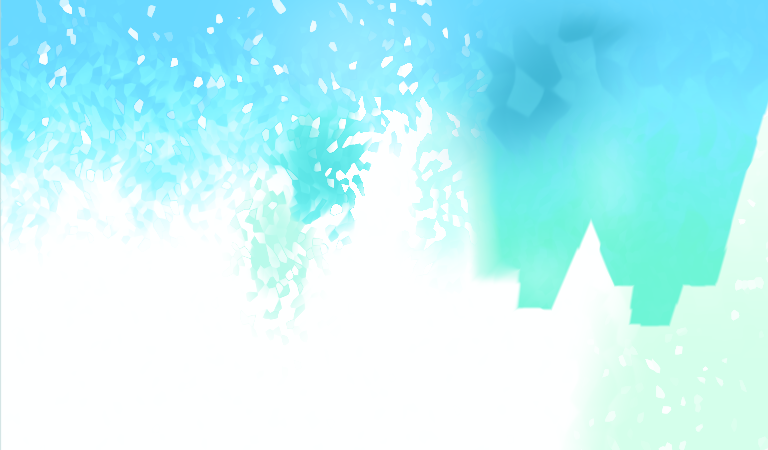
Reproduce this background procedurally as a Shadertoy shader.

```glsl
const vec3 WHITE = vec3(0.995, 1.0, 1.0);
const vec3 SKY = vec3(0.41, 0.85, 1.0);
const vec3 AQUA = vec3(0.50, 0.96, 1.0);
const vec3 PALE_SKY = vec3(0.68, 0.95, 1.0);
const vec3 PALE_AQUA = vec3(0.78, 1.0, 0.98);
const vec3 TURQUOISE = vec3(0.44, 0.95, 0.92);
const vec3 MINT = vec3(0.43, 0.96, 0.84);
const vec3 PALE_MINT = vec3(0.83, 1.0, 0.92);
const vec3 TEAL = vec3(0.33, 0.88, 0.89);
const vec3 DEEP = vec3(0.22, 0.69, 0.81);
const vec3 BORDER = vec3(0.72, 0.83, 0.83);

const vec2 FINE_SCALE = vec2(62.0, 46.0);
const vec2 COARSE_SCALE = vec2(21.0, 13.0);
const float CELL_SHARPNESS = 22.0;
const float EDGE_WOBBLE = 0.010;
const float EDGE_SOFTNESS = 0.004;

vec3 hash3(vec2 cell) {
    vec3 q = fract(vec3(cell.xyx) * vec3(0.1031, 0.1030, 0.0973));
    q += dot(q, q.yxz + 33.33);
    return fract((q.xxy + q.yzz) * q.zyx);
}

// Cellular noise with softened borders, about -0.5 to 0.5
float mottle(vec2 p) {
    vec2 cell = floor(p);
    float total = 0.0, weights = 0.0;
    for (int j = -1; j <= 1; j++)
    for (int i = -1; i <= 1; i++) {
        vec2 id = cell + vec2(i, j);
        vec3 h = hash3(id);
        float w = exp(-CELL_SHARPNESS * length(id + h.xy - p));
        total += w * h.z;
        weights += w;
    }
    return total / max(weights, 1e-12) - 0.5;
}

float blob(vec2 p, vec2 centre, vec2 radius) {
    vec2 q = (p - centre) / radius;
    return exp(-dot(q, q));
}

// Tapered brush stroke, open at the top; ends hold x, y and half width
float stroke(vec2 p, vec3 foot, vec3 head) {
    float t = (p.y - foot.y) / (head.y - foot.y);
    vec3 section = mix(foot, head, t);
    return max(abs(p.x - section.x) - section.z, foot.y - p.y);
}

void mainImage(out vec4 fragColor, in vec2 fragCoord) {
    vec2 p = fragCoord / iResolution.y;
    vec2 bend = 0.012 * vec2(sin(p.y * 31.0 + p.x * 9.0), sin(p.x * 27.0 - p.y * 8.0));
    float fine = mottle((p + bend) * FINE_SCALE);
    float coarse = mottle((p + bend) * COARSE_SCALE + 17.0);
    float grain = 0.6 * fine + 0.4 * coarse;

    // Pale mint ground at lower right
    float ground = smoothstep(1.22, 1.39, p.x - 0.25 * p.y + 0.05 * coarse);
    ground *= 1.0 - 0.65 * smoothstep(0.15, 0.78, p.y + 0.06 * coarse);
    vec3 col = mix(WHITE, PALE_MINT, ground);

    // Mottled sky wash, fading downward
    float level = p.y + 0.09 * coarse + 0.15 * fine + 0.02 * sin(p.x * 19.0 + 1.0);
    float span = 1.0 - smoothstep(1.12, 1.28, p.x);
    col = mix(col, AQUA, span * smoothstep(0.48, 0.79, level));
    col = mix(col, SKY, span * smoothstep(0.72, 0.92, level));
    col = mix(col, PALE_SKY, 0.65 * blob(p, vec2(0.79, 0.87), vec2(0.19, 0.17)));

    // Pale veil, teal patch and its tail
    float veil = blob(p, vec2(0.99, 0.59), vec2(0.10, 0.19));
    col = mix(col, PALE_AQUA, 0.85 * smoothstep(0.15, 0.75, veil + 0.3 * grain));
    float tail = blob(p, vec2(0.62, 0.47), vec2(0.075, 0.16));
    col = mix(col, mix(MINT, WHITE, 0.4), 0.8 * smoothstep(0.3, 0.8, tail + 0.8 * fine));
    float patchMask = blob(p, vec2(0.72, 0.63), vec2(0.12, 0.14));
    col = mix(col, mix(TURQUOISE, AQUA, 0.4), smoothstep(0.3, 0.65, patchMask + 0.65 * grain));
    col = mix(col, TEAL, 0.8 * smoothstep(0.45, 1.0, patchMask + 0.5 * grain));

    // White spatter
    float spatter = blob(p, vec2(0.875, 0.595), vec2(0.095, 0.17));
    col = mix(col, WHITE, smoothstep(0.40, 0.56, spatter + 1.1 * fine));

    // Right wash made of overlapping strokes
    vec2 q = p + EDGE_WOBBLE * vec2(coarse, 0.6 * coarse);
    float lip = stroke(q, vec3(1.109, 0.372, 0.065), vec3(1.11, 0.60, 0.078));
    float lipFade = 1.0 - smoothstep(0.60, 0.78, p.y);
    col = mix(col, mix(MINT, WHITE, 0.55), 0.8 * lipFade * (1.0 - smoothstep(-0.025, 0.006, lip)));

    float d = stroke(q, vec3(1.142, 0.402, 0.049), vec3(1.164, 0.778, 0.100));
    d = min(d, stroke(q, vec3(1.186, 0.313, 0.040), vec3(1.253, 0.557, 0.078)));
    d = min(d, stroke(q, vec3(1.479, 0.366, 0.111), vec3(1.455, 0.778, 0.253)));
    d = min(d, stroke(q, vec3(1.443, 0.278, 0.047), vec3(1.467, 0.380, 0.055)));
    float softness = mix(0.045, EDGE_SOFTNESS, smoothstep(1.08, 1.16, p.x));
    float wash = 1.0 - smoothstep(-softness, softness, d);

    float tone = p.y + 0.10 * coarse + 0.05 * fine;
    vec3 washCol = mix(MINT, TURQUOISE, smoothstep(0.38, 0.62, tone));
    washCol = mix(washCol, mix(AQUA, SKY, 0.3), smoothstep(0.58, 0.76, tone));
    washCol = mix(washCol, SKY, smoothstep(0.74, 0.95, tone));
    float thin = blob(p, vec2(1.35, 0.60), vec2(0.07, 0.12))
               + blob(p, vec2(1.20, 0.38), vec2(0.10, 0.07));
    washCol = mix(washCol, PALE_AQUA, clamp(0.4 * thin + 0.12 * grain, 0.0, 0.6));
    col = mix(col, washCol, wash);

    // Deep pigment pool
    float pool = 0.75 * blob(p, vec2(1.23, 0.84), vec2(0.12, 0.13))
               + 0.50 * blob(p, vec2(1.12, 0.74), vec2(0.11, 0.11))
               + 0.40 * blob(p, vec2(1.33, 0.93), vec2(0.10, 0.04));
    col = mix(col, DEEP, clamp(pool * (0.9 + 0.5 * coarse), 0.0, 0.85));

    // Thin left border
    col = mix(col, BORDER, 0.6 * (1.0 - smoothstep(0.001, 0.004, p.x)));
    fragColor = vec4(clamp(col, 0.0, 1.0), 1.0);
}
```
